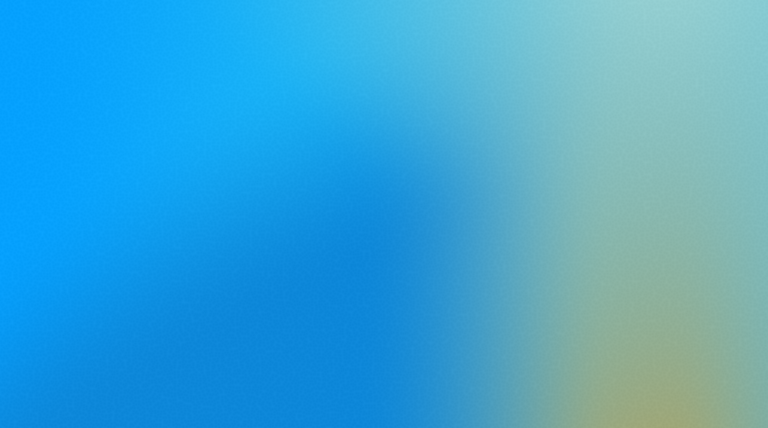
Give the GLSL for this background, as a Shadertoy shader.

```glsl
const vec3 AZURE = vec3(0.02, 0.63, 0.995);
const vec3 CYAN = vec3(0.11, 0.71, 0.965);
const vec3 DEEP_BLUE = vec3(0.05, 0.53, 0.85);
const vec3 LAGOON_TOP = vec3(0.51, 0.79, 0.83);
const vec3 LAGOON_LOW = vec3(0.45, 0.69, 0.70);
const vec3 MIST = vec3(0.58, 0.81, 0.82);
const vec3 SAGE = vec3(0.47, 0.71, 0.725);
const vec3 SAND = vec3(0.62, 0.655, 0.47);

const float DEEP_SOFTNESS = 0.30;
const float RIDGE_X = 0.87;
const float RIDGE_WIDTH_LEFT = 0.20;
const float RIDGE_WIDTH_RIGHT = 0.12;
const float SHORE_START_LOW = 0.455;
const float SHORE_START_TOP = 0.22;
const float SHORE_END_LOW = 0.80;
const float SHORE_END_TOP = 0.85;
const float GRAIN_CELLS = 140.0;
const float GRAIN_MEAN = 0.44;
const float GRAIN_STRENGTH = 0.022;

vec2 hash22(vec2 p) {
    vec3 q = fract(vec3(p.xyx) * vec3(0.1031, 0.1030, 0.0973));
    q += dot(q, q.yzx + 33.33);
    return fract((q.xx + q.yz) * q.zy);
}

// Distance to the nearest scattered point
float cellular(vec2 p) {
    vec2 cell = floor(p);
    float nearest = 2.0;
    for (int j = -1; j <= 1; j++) {
        for (int i = -1; i <= 1; i++) {
            vec2 neighbour = cell + vec2(i, j);
            nearest = min(nearest, distance(p, neighbour + hash22(neighbour)));
        }
    }
    return nearest;
}

// Bright sky-blue sinking into a deep pool below a curved boundary
vec3 blueField(vec2 uv) {
    vec3 bright = mix(AZURE, CYAN, smoothstep(0.0, 0.45, uv.x));
    float poolTop = 0.14 + uv.x * (1.55 - 0.92 * uv.x);
    float above = smoothstep(poolTop - DEEP_SOFTNESS, poolTop + DEEP_SOFTNESS, uv.y);
    return mix(DEEP_BLUE, bright, above);
}

// Pale column with a warm ridge that turns to sand at the base
vec3 warmField(vec2 uv) {
    vec3 lagoon = mix(LAGOON_LOW, LAGOON_TOP, uv.y);
    vec3 ridge = mix(mix(SAND, SAGE, uv.y), mix(SAGE, MIST, uv.y), uv.y);
    float width = uv.x < RIDGE_X ? RIDGE_WIDTH_LEFT : RIDGE_WIDTH_RIGHT;
    float offset = (uv.x - RIDGE_X) / width;
    return mix(lagoon, ridge, exp(-offset * offset));
}

void mainImage(out vec4 fragColor, in vec2 fragCoord) {
    vec2 uv = fragCoord / iResolution.xy;

    // Blend the fields; the transition widens towards the top
    float widening = smoothstep(0.5, 1.05, uv.y);
    float start = mix(SHORE_START_LOW, SHORE_START_TOP, widening);
    float end = mix(SHORE_END_LOW, SHORE_END_TOP, widening);
    vec3 color = mix(blueField(uv), warmField(uv), smoothstep(start, end, uv.x));

    // Fine grain
    float grain = cellular(fragCoord / iResolution.y * GRAIN_CELLS) - GRAIN_MEAN;
    color += GRAIN_STRENGTH * grain;

    fragColor = vec4(clamp(color, 0.0, 1.0), 1.0);
}
```
